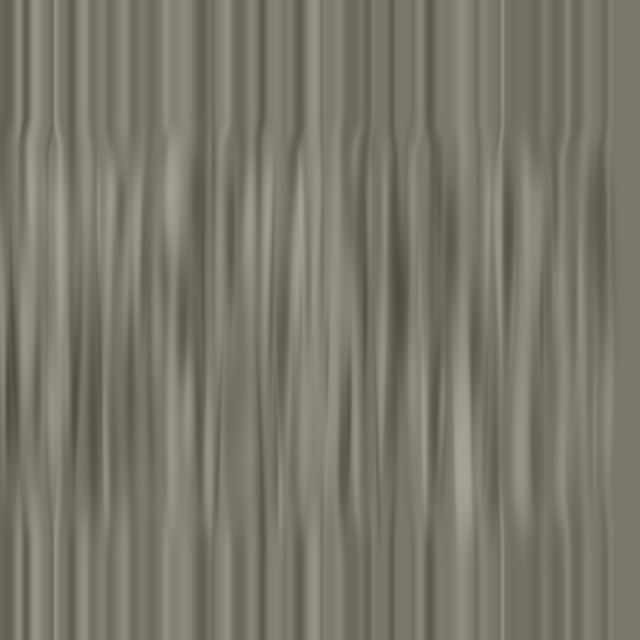
Write a WebGL 2 fragment shader that draws this texture.

```glsl
#version 300 es
precision highp float;

uniform vec2 u_resolution;
out vec4 fragColor;

#define COLUMN_COUNT 58
#define STREAK_COUNT 150
#define COLUMN_CONTRAST 0.125
#define STREAK_CONTRAST 0.132
#define THINNEST 0.003
#define WIDEST_COLUMN 0.0145
#define WIDEST_STREAK 0.0125
#define CALM_EDGE 0.965
#define RELIEF_LIMIT 0.2
#define BASE_COLOR vec3(0.477, 0.469, 0.412)

// Four independent random values for one index
vec4 hash4(float n) {
    vec4 p = fract(n * vec4(0.1031, 0.1030, 0.0973, 0.1099) + 0.137);
    p += dot(p, p.wzxy + 33.33);
    return fract((p.xxyz + p.yzzw) * p.zywx);
}

float bell(float t) {
    return exp(-t * t);
}

// Soft ridge with one flank steeper than the other
float ridge(float dx, float width, float skew) {
    float side = 1.0 + skew * clamp(dx / width, -1.0, 1.0);
    return bell(dx / width * side);
}

// Full-height folds, strong at both ends and fainter in the middle
float columns(vec2 uv) {
    float sum = 0.0;
    for (int i = 0; i < COLUMN_COUNT; i++) {
        float id = float(i);
        vec4 r = hash4(id + 11.0);
        vec4 s = hash4(id + 211.0);
        float x = (id + r.x) / float(COLUMN_COUNT) * CALM_EDGE;

        // Kink where the upper straight part ends
        float kinkY = 0.785 + 0.03 * (s.x - 0.5);
        float kink = 1.0 - smoothstep(kinkY - 0.025, kinkY + 0.03, uv.y);
        float settle = smoothstep(0.14, 0.28, uv.y);
        x += kink * settle * 0.018 * (s.y - 0.6);

        float top = smoothstep(0.45 + 0.25 * s.z, 0.84, uv.y);
        float bottom = 1.0 - smoothstep(0.13, 0.20 + 0.1 * s.w, uv.y);
        float strength = mix(0.4, 1.0, max(top, bottom));

        float width = mix(THINNEST, WIDEST_COLUMN, r.y);
        float tone = mod(id, 2.0) < 0.5 ? -1.08 : 0.95;
        tone *= mix(0.25, 1.1, r.z);
        sum += tone * strength * ridge(uv.x - x, width, 0.5 * (r.w - 0.5));
    }
    return sum * COLUMN_CONTRAST;
}

// Long tapered streaks scattered through the middle
float streaks(vec2 uv) {
    float sum = 0.0;
    for (int i = 0; i < STREAK_COUNT; i++) {
        float id = float(i);
        vec4 r = hash4(id + 503.0);
        vec4 s = hash4(id + 907.0);
        float x = (id + r.x) / float(STREAK_COUNT) * CALM_EDGE;
        float y = mix(0.22, 0.74, r.y);
        float dy = uv.y - y;
        float halfLength = mix(0.08, 0.21, r.z);

        // Slight lean and bow
        x += dy * 0.07 * (s.x - 0.5) + dy * dy * 0.16 * (s.y - 0.5);

        float taper = bell(dy / halfLength);
        float width = mix(THINNEST, WIDEST_STREAK, s.z) * mix(0.6, 1.0, taper);
        float tone = r.w < 0.5 ? -1.05 : 1.0;
        tone *= mix(0.4, 1.0, s.w);
        sum += tone * taper * ridge(uv.x - x, width, 0.6 * (s.x - 0.5));
    }
    float middle = smoothstep(0.10, 0.25, uv.y) * (1.0 - smoothstep(0.68, 0.82, uv.y));
    return sum * middle * STREAK_CONTRAST;
}

void main() {
    vec2 uv = gl_FragCoord.xy / u_resolution;
    float relief = columns(uv) + streaks(uv);

    // Softly limit extremes and quiet the right side
    relief = RELIEF_LIMIT * tanh(relief / RELIEF_LIMIT);
    relief *= mix(1.0, 0.7, smoothstep(0.72, 0.92, uv.x));
    relief *= 1.0 - smoothstep(CALM_EDGE - 0.02, CALM_EDGE + 0.02, uv.x);

    vec3 color = BASE_COLOR + relief * vec3(1.0, 1.0, 0.98);
    fragColor = vec4(color, 1.0);
}
```
